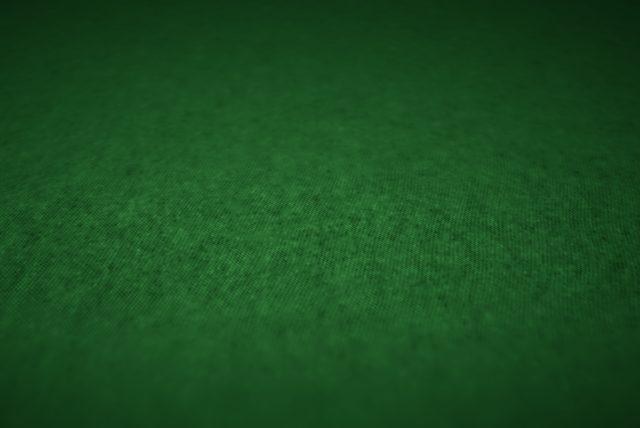
Reproduce this texture procedurally as a Shadertoy shader.

```glsl
// Green woven cloth seen at a slant, sharp in one band and soft beyond it.
// Scattered soft bumps at four scales and a wavy weave lie on a tilted plane;
// each layer fades with defocus, and a broad pool of light sets the colour.

#define FOCUS_HEIGHT 0.43
#define FOCUS_HALF_WIDTH 0.05
#define DEFOCUS 0.045
#define HORIZON 1.70
#define WEAVE_FREQUENCY 108.0
#define WEAVE_CONTRAST 0.11
#define NAP_FREQUENCY 14.0
#define NAP_CONTRAST 0.05
#define SLUB_CONTRAST 0.05
#define PEAK_GREEN 0.405
#define LIGHT_CENTER vec2(0.45, 0.45)
#define LIGHT_FALLOFF vec2(1.5, 2.1)

const float TAU = 6.2831853;

vec3 hash3(vec2 cell) {
    vec3 q = fract(cell.xyx * vec3(0.1031, 0.1030, 0.0973));
    q += dot(q, q.yxz + 33.33);
    return fract((q.xxy + q.yzz) * q.zyx);
}

// Cellular noise: one soft bump or dent at a random point of each cell.
float bumps(vec2 p) {
    vec2 cell = floor(p);
    float height = 0.0;
    for (int j = -1; j <= 1; j++) {
        for (int i = -1; i <= 1; i++) {
            vec2 neighbor = cell + vec2(i, j);
            vec3 random = hash3(neighbor);
            vec2 offset = p - neighbor - random.xy;
            height += (2.0 * random.z - 1.0) * exp(-6.0 * dot(offset, offset));
        }
    }
    return height;
}

// Contrast left in a detail of this frequency after blurring.
float sharpness(float frequency, float blur) {
    float spread = frequency * blur;
    return exp(-2.0 * spread * spread);
}

// Staggered loops of thread, bent by slow waves and uneven in strength.
float weave(vec2 p) {
    vec2 bend = 0.004 * vec2(sin(p.y * 23.0 + sin(p.x * 9.0)),
                             sin(p.x * 17.0 + 2.0 * sin(p.y * 13.0)));
    vec2 phase = TAU * WEAVE_FREQUENCY * (p + bend);
    phase += 1.5 * bumps(p * 40.0 + 7.0);
    float loops = sin(phase.x + 0.5 * phase.y) * sin(0.8 * phase.y);
    return loops * (1.0 + 0.9 * bumps(p * 18.0 + 31.0));
}

void mainImage(out vec4 fragColor, in vec2 fragCoord) {
    vec2 uv = fragCoord / iResolution.xy;
    float aspect = iResolution.x / iResolution.y;

    // Tilted cloth plane, at unit scale in the focus band
    float depth = (HORIZON - FOCUS_HEIGHT) / (HORIZON - uv.y);
    vec2 cloth = depth * vec2((uv.x - 0.5) * aspect, 1.3 * (HORIZON - FOCUS_HEIGHT));

    // Lens blur, plus the width of a pixel
    float blur = DEFOCUS * max(abs(uv.y - FOCUS_HEIGHT) - FOCUS_HALF_WIDTH, 0.0);
    blur += 0.3 / iResolution.y;

    // Nap from broad unevenness to fine grain
    float relief = 0.0;
    float frequency = NAP_FREQUENCY;
    float contrast = NAP_CONTRAST;
    for (int i = 0; i < 4; i++) {
        vec2 shift = vec2(17.3, 41.7) * float(i);
        relief += contrast * sharpness(frequency, blur) * bumps(cloth * frequency + shift);
        frequency *= 2.0;
        contrast *= 1.6;
    }

    // Weave and long uneven threads
    relief += WEAVE_CONTRAST * sharpness(WEAVE_FREQUENCY, blur) * weave(cloth);
    relief += SLUB_CONTRAST * sharpness(50.0, blur) * bumps(cloth * vec2(60.0, 6.0));

    // Pool of light fading to the corners
    vec2 away = uv - LIGHT_CENTER;
    float light = exp(-dot(LIGHT_FALLOFF, away * away));
    float green = PEAK_GREEN * light * (1.0 + relief);

    // Highlights turn slightly paler than shadows
    vec3 color = green * vec3(0.17 + 0.5 * green, 1.0, 0.32 + 0.3 * green);
    fragColor = vec4(color, 1.0);
}
```
